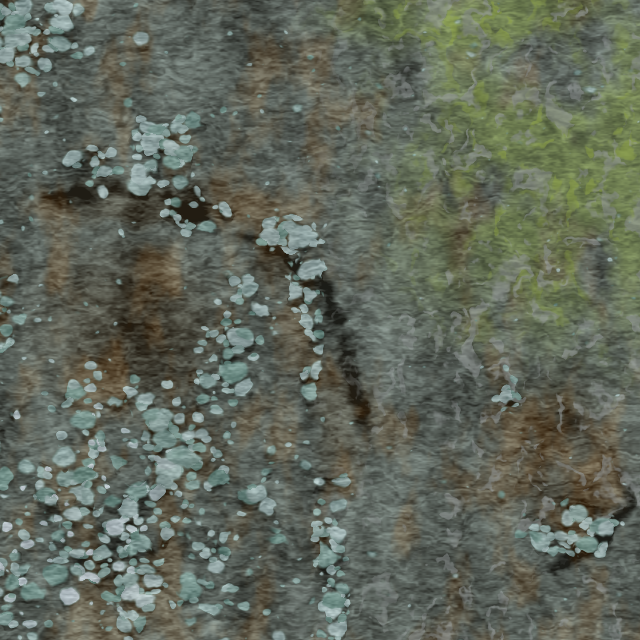
Give the GLSL for this texture, as a Shadertoy shader.

```glsl
// Weathered tree bark with blue-green lichen, a mossy flank and dark broken cracks.

const vec3 BARK_SHADOW = vec3(0.20, 0.215, 0.195);
const vec3 BARK_PALE   = vec3(0.47, 0.515, 0.49);
const vec3 WARM_TINT   = vec3(0.055, 0.0, -0.045);
const vec3 MOSS_DARK   = vec3(0.29, 0.335, 0.22);
const vec3 MOSS_LIGHT  = vec3(0.51, 0.58, 0.37);
const vec3 MOSS_FLECK  = vec3(0.55, 0.63, 0.27);
const vec3 GREY_FLECK  = vec3(0.55, 0.57, 0.57);
const vec3 LICHEN_TEAL = vec3(0.43, 0.56, 0.53);
const vec3 LICHEN_PALE = vec3(0.61, 0.69, 0.69);
const vec3 LICHEN_WHITE = vec3(0.76, 0.79, 0.83);
const vec2 GRAIN_SCALE = vec2(85.0, 230.0);
const float LICHEN_CELLS = 38.0;
const float CRACK_WIDTH = 0.017;

// Patches: centre, radii
const vec4 LICHEN_PATCHES[12] = vec4[](
    vec4(0.11, 0.74, 0.08, 0.04), vec4(0.26, 0.77, 0.05, 0.06),
    vec4(0.30, 0.67, 0.06, 0.04), vec4(0.45, 0.635, 0.07, 0.03),
    vec4(0.485, 0.52, 0.03, 0.13), vec4(0.52, 0.13, 0.03, 0.13),
    vec4(0.34, 0.47, 0.06, 0.11), vec4(0.17, 0.19, 0.25, 0.24),
    vec4(0.03, 0.51, 0.07, 0.07), vec4(0.03, 0.95, 0.09, 0.06),
    vec4(0.90, 0.17, 0.08, 0.04), vec4(0.79, 0.36, 0.025, 0.05));
const vec4 DARK_PATCHES[5] = vec4[](
    vec4(0.20, 0.49, 0.15, 0.13), vec4(0.43, 0.58, 0.04, 0.04),
    vec4(0.53, 0.34, 0.04, 0.10), vec4(0.88, 0.29, 0.10, 0.12),
    vec4(0.25, 0.68, 0.17, 0.04));

// Crack segments: start, end
const vec4 CRACKS[12] = vec4[](
    vec4(0.08, 0.69, 0.17, 0.70), vec4(0.17, 0.70, 0.25, 0.705),
    vec4(0.25, 0.705, 0.325, 0.65), vec4(0.325, 0.65, 0.43, 0.605),
    vec4(0.43, 0.605, 0.51, 0.57), vec4(0.51, 0.57, 0.545, 0.44),
    vec4(0.545, 0.44, 0.58, 0.26), vec4(0.50, 0.25, 0.59, 0.25),
    vec4(0.93, 0.40, 0.965, 0.32), vec4(0.965, 0.32, 0.98, 0.21),
    vec4(0.98, 0.21, 0.95, 0.16), vec4(0.95, 0.16, 0.87, 0.11));

vec3 hash3(vec2 p) {
    vec3 q = fract(p.xyx * vec3(0.1031, 0.1030, 0.0973));
    q += dot(q, q.yxz + 33.33);
    return fract((q.xxy + q.yzz) * q.zyx);
}

float noise(vec2 p) {
    vec2 i = floor(p), f = fract(p);
    f = f * f * (3.0 - 2.0 * f);
    return mix(mix(hash3(i).x, hash3(i + vec2(1, 0)).x, f.x),
               mix(hash3(i + vec2(0, 1)).x, hash3(i + vec2(1, 1)).x, f.x), f.y);
}

float fbm(vec2 p) {
    float sum = 0.0, amp = 0.5;
    for (int i = 0; i < 4; i++) {
        sum += amp * noise(p);
        p = mat2(1.6, 1.2, -1.2, 1.6) * p + 17.3;
        amp *= 0.5;
    }
    return sum / 0.9375;
}

float patchMask(vec2 p, vec4 area) {
    return 1.0 - smoothstep(0.4, 1.4, length((p - area.xy) / area.zw));
}

float crackDistance(vec2 p) {
    float nearest = 1.0;
    for (int i = 0; i < 12; i++) {
        vec2 a = p - CRACKS[i].xy, b = CRACKS[i].zw - CRACKS[i].xy;
        nearest = min(nearest, length(a - b * clamp(dot(a, b) / dot(b, b), 0.0, 1.0)));
    }
    return nearest;
}

// Scattered lobes: x = coverage, y = random tone of the topmost lobe
vec2 lichenLobes(vec2 p, float density) {
    vec2 cell = floor(p), result = vec2(0.0);
    for (int y = -1; y <= 1; y++)
    for (int x = -1; x <= 1; x++) {
        vec2 id = cell + vec2(x, y);
        vec3 h = hash3(id + 41.0);
        float radius = mix(0.32, 0.66, h.y) * smoothstep(-0.1, 0.15, density - h.z);
        float d = length((p - id - h.xy) * vec2(0.85, 1.1));
        float cover = smoothstep(-0.10, 0.12, radius - d) * smoothstep(0.0, 0.2, radius);
        result = mix(result, vec2(1.0, fract(h.x * 7.0 + h.z * 5.0)), cover);
    }
    return result;
}

void mainImage(out vec4 fragColor, in vec2 fragCoord) {
    vec2 uv = fragCoord / iResolution.xy;
    vec2 wobble = vec2(fbm(uv * 28.0), fbm(uv * 28.0 + 50.0)) - 0.5;
    vec2 p = uv + wobble * 0.045;

    // Bark tone: broad mottling, weathered streaks and fine sideways grain
    float broad = fbm(uv * vec2(10.0, 8.0)) - 0.5;
    float mottle = noise(uv * vec2(48.0, 62.0) + wobble * 2.0) - 0.5;
    float upright = noise(uv * vec2(50.0, 9.0) + 7.0) - 0.5;
    float grain = noise(uv * GRAIN_SCALE + wobble * 5.0) - 0.5;
    float fine = noise(uv * GRAIN_SCALE * 1.9 + 31.0) - 0.5;
    float tone = 0.59 + 0.75 * broad + 0.42 * mottle + 0.25 * upright + 0.6 * grain + 0.35 * fine;

    // Hollows and cracks
    float hollow = 0.0;
    for (int i = 0; i < 5; i++) hollow = max(hollow, patchMask(p, DARK_PATCHES[i]));
    float breakup = smoothstep(0.28, 0.6, fbm(uv * 17.0 + 9.0));
    float crackEdge = crackDistance(uv + wobble * 0.03);
    float crack = (1.0 - smoothstep(0.1, 1.0, crackEdge / CRACK_WIDTH)) * breakup;
    tone -= 0.32 * hollow * (0.4 + breakup) + 0.75 * crack;

    // Lichen density and two sizes of lobes
    float area = 0.0;
    for (int i = 0; i < 12; i++) area = max(area, patchMask(p, LICHEN_PATCHES[i]));
    float clumps = smoothstep(0.30, 0.64, fbm(uv * 15.0 + 3.0));
    float leftSide = 1.0 - smoothstep(0.3, 0.65, uv.x);
    float density = area * (0.12 + 0.68 * clumps) + 0.09 * leftSide * clumps;
    vec2 q = (uv + wobble * 0.018) * LICHEN_CELLS;
    vec2 large = lichenLobes(q, density);
    vec2 small = lichenLobes(q * 1.9 + 13.0, density * 0.75);
    float shade = lichenLobes(q + vec2(-0.1, 0.42), density).x;
    tone -= 0.3 * shade + 0.38 * area * clumps;

    // Bark colour with rusty stains
    vec3 color = mix(BARK_SHADOW, BARK_PALE, clamp(tone, -0.35, 1.3));
    float rust = smoothstep(0.45, 0.75, fbm(uv * vec2(22.0, 12.0) + 80.0));
    color += WARM_TINT * (rust + 0.5 * hollow);

    // Moss on the upper right, with bright and grey flecks
    float flank = 1.0 - smoothstep(0.35, 1.5, length((p - vec2(0.90, 0.74)) / vec2(0.27, 0.28)));
    float rim = patchMask(p, vec4(0.75, 0.97, 0.22, 0.06));
    float moss = max(flank, rim) * smoothstep(0.25, 0.58, fbm(uv * vec2(14.0, 10.0) + 60.0));
    color = mix(color, mix(MOSS_DARK, MOSS_LIGHT, clamp(tone, -0.2, 1.3)), moss);
    float bright = smoothstep(0.62, 0.85, noise(uv * vec2(60.0, 48.0) + wobble * 4.0));
    color = mix(color, MOSS_FLECK, 0.55 * bright * moss);
    float grey = smoothstep(0.66, 0.88, noise(uv * vec2(58.0, 34.0) + wobble * 5.0 + 20.0));
    color = mix(color, GREY_FLECK + 0.12 * grain, 0.6 * grey * smoothstep(0.35, 0.75, uv.x));

    // Lichen colour, whitest at the lower left
    float cover = max(large.x, small.x);
    float hue = small.x > large.x ? small.y : large.y;
    vec3 lichen = mix(LICHEN_TEAL, LICHEN_PALE, smoothstep(0.0, 0.8, hue));
    float corner = patchMask(uv, vec4(0.08, 0.2, 0.18, 0.2));
    lichen = mix(lichen, LICHEN_WHITE, 0.8 * corner * smoothstep(0.72, 0.9, hue));
    lichen += 0.18 * grain + 0.10 * fine + 0.14 * mottle;
    color = mix(color, lichen, 0.9 * cover);

    fragColor = vec4(clamp(color, 0.0, 1.0), 1.0);
}
```
